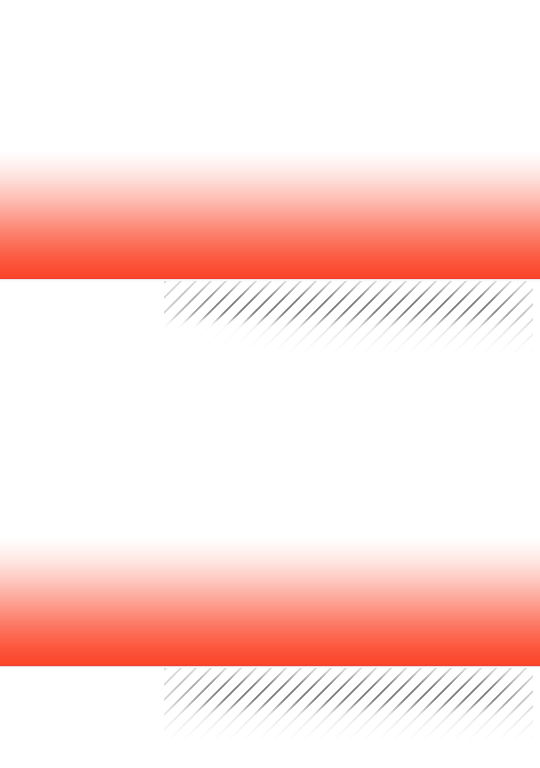
Reproduce this background procedurally as a Shadertoy shader.

```glsl
// Red glow rising from a hard lower edge; depth is measured down from that edge
vec3 paintBand(vec3 color, float depth, float pixel) {
    float t = clamp(1.0 + depth / 0.168, 0.0, 1.0);
    float strength = mix(t, smoothstep(0.0, 1.0, t), 0.5);
    float inside = 1.0 - smoothstep(-0.5 * pixel, 0.5 * pixel, depth);
    color = mix(color, vec3(0.985, 0.27, 0.16), strength * inside);

    // Dark rim and soft shadow along the edge
    float rim = inside * smoothstep(-0.0025, -0.0005, depth);
    color = mix(color, vec3(0.9, 0.22, 0.2), 0.6 * rim);
    float shadow = (1.0 - inside) * exp(-max(depth, 0.0) / 0.0012);
    return color * (1.0 - 0.1 * shadow);
}

// Slanted hatching that fades towards every side of its box
float hatch(float x, float depth, float clearCorner, float pixel) {
    float period = 0.01954;
    float offset = mod(x + depth - 0.0035 + 0.5 * period, period) - 0.5 * period;
    float lineDistance = abs(offset) * 0.7071;
    float line = 1.0 - smoothstep(0.0012 - 0.6 * pixel, 0.0012 + 0.6 * pixel, lineDistance);

    float box = step(0.213, x) * step(x, 0.694) * step(0.002, depth) * step(depth, 0.099);
    float sides = smoothstep(0.195, 0.30, x) * (1.0 - smoothstep(0.63, 0.71, x));
    float core = smoothstep(0.0, 0.03, depth) * (1.0 - smoothstep(0.04, 0.066, depth));
    float tail = 0.13 * (1.0 - smoothstep(0.04, 0.105, depth));
    float corner = smoothstep(0.045, 0.065, depth) * (1.0 - smoothstep(0.27, 0.42, x));
    float ink = 0.38 * core * sides + tail;
    return line * box * ink * (1.0 - clearCorner * corner);
}

void mainImage(out vec4 fragColor, in vec2 fragCoord) {
    vec2 p = fragCoord / iResolution.y;
    float pixel = 1.0 / iResolution.y;
    vec3 color = vec3(1.0);

    // Two equal panels, one above the other
    for (int i = 0; i < 2; i++) {
        float depth = 0.6366 - 0.504 * float(i) - p.y;
        color = paintBand(color, depth, pixel);
        color -= hatch(p.x, depth, 0.9 * float(1 - i), pixel);
    }
    fragColor = vec4(clamp(color, 0.0, 1.0), 1.0);
}
```
